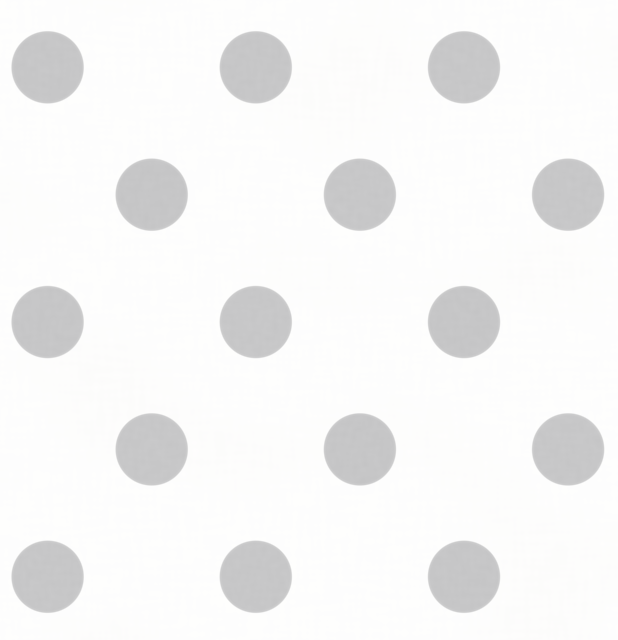
Write a Shadertoy shader that draws this pattern.

```glsl
const vec3 PAPER = vec3(0.994, 0.994, 0.992);
const vec3 DOT_GREY = vec3(0.778, 0.778, 0.782);
const vec3 RIM_GREY = vec3(0.81, 0.81, 0.812);
const vec2 SPACING = vec2(0.3253, 0.1990);
const vec2 FIRST_DOT = vec2(0.0744, 0.0988);
const float DOT_RADIUS = 0.0564;

float hash(vec2 p) {
    vec3 q = fract(vec3(p.xyx) * 0.1031);
    q += dot(q, q.yzx + 33.33);
    return fract((q.x + q.y) * q.z);
}

vec2 gradient(vec2 cell) {
    float angle = 6.2832 * hash(cell);
    return vec2(cos(angle), sin(angle));
}

float gradientNoise(vec2 p) {
    vec2 i = floor(p);
    vec2 f = p - i;
    vec2 u = f * f * f * (f * (f * 6.0 - 15.0) + 10.0);
    vec2 e = vec2(1.0, 0.0);
    float a = dot(gradient(i), f);
    float b = dot(gradient(i + e), f - e);
    float c = dot(gradient(i + e.yx), f - e.yx);
    float d = dot(gradient(i + e.xx), f - e.xx);
    return mix(mix(a, b, u.x), mix(c, d, u.x), u.y);
}

// Fine threads running both ways
float weave(vec2 p, float along, float across) {
    return gradientNoise(p * vec2(along, across) + 41.0)
         + gradientNoise(p * vec2(across, along) + 87.0);
}

// Staggered lattice: every other row moves half a step
vec2 nearestDot(vec2 p, vec2 origin, vec2 spacing) {
    vec2 q = (p - origin) / spacing;
    float row = floor(q.y + 0.5);
    float shift = 0.5 * mod(row, 2.0);
    return vec2(floor(q.x - shift + 0.5) + shift, row);
}

float circle(vec2 p, float radius) {
    return length(p) - radius;
}

float coverage(float dist, float soft) {
    return 1.0 - smoothstep(-soft, soft, dist);
}

vec3 paperColor(vec2 p) {
    float blotch = smoothstep(0.0, 0.5, gradientNoise(p * vec2(3.0, 5.0) + 12.0));
    float threads = weave(p, 18.0, 110.0);
    vec3 stain = vec3(0.004, 0.005, 0.006) * blotch;
    return PAPER - stain + 0.004 * threads * (0.4 + blotch);
}

vec3 dotColor(vec2 p, vec2 id, float dist, float soft) {
    float tone = 0.008 * (hash(id * 2.0 + 50.0) - 0.5);
    float grain = 0.008 * weave(p, 50.0, 120.0);
    float rim = smoothstep(-0.003 - soft, -0.001, dist);
    return mix(DOT_GREY + tone + grain, RIM_GREY, 0.6 * rim);
}

void mainImage(out vec4 fragColor, in vec2 fragCoord) {
    vec2 p = fragCoord / iResolution.y;
    float soft = max(0.9 / iResolution.y, 0.0012);

    vec2 id = nearestDot(p, FIRST_DOT, SPACING);
    float dist = circle(p - FIRST_DOT - id * SPACING, DOT_RADIUS);

    vec3 color = mix(paperColor(p), dotColor(p, id, dist, soft), coverage(dist, soft));
    fragColor = vec4(color, 1.0);
}
```
